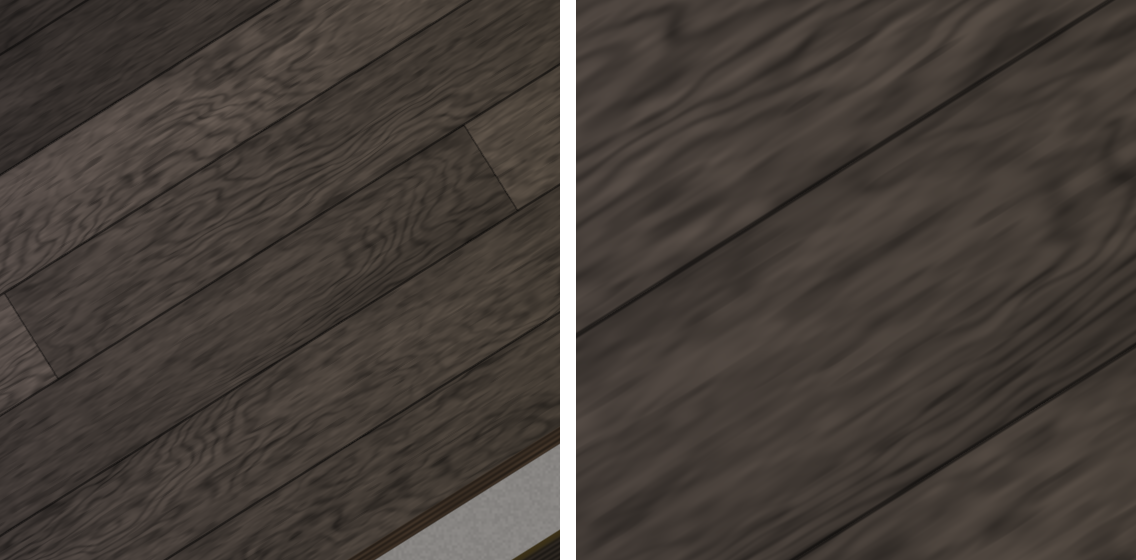
Left: the whole. Right: its middle third, enlarged.
A Shadertoy shader for this texture:

```glsl
// Dark oak floor planks laid diagonally, with a pale border strip in the lower right corner.

float hash(vec2 p) {
    vec3 q = fract(vec3(p.xyx) * 0.1031);
    q += dot(q, q.yzx + 33.33);
    return fract((q.x + q.y) * q.z);
}

float noise(vec2 p) {
    vec2 cell = floor(p), f = fract(p);
    f = f * f * (3.0 - 2.0 * f);
    return mix(mix(hash(cell), hash(cell + vec2(1, 0)), f.x),
               mix(hash(cell + vec2(0, 1)), hash(cell + vec2(1, 1)), f.x), f.y);
}

// Brightness factor of the wood; p.x runs along the plank, p.y across it.
float woodGrain(vec2 p, float seed) {
    vec2 s = vec2(seed * 7.31, seed * 3.77) + 50.0;

    // Growth rings: contours of stretched noise form arches and long loops.
    float rings = 11.0 * noise(p * vec2(2.4, 8.0) + s)
                + 2.6 * noise(p * vec2(7.0, 28.0) + s)
                + 0.8 * noise(p * vec2(28.0, 85.0) + s) + 22.0 * p.y;
    float ringLine = pow(0.5 + 0.5 * sin(6.2832 * rings), 2.0);
    float figure = smoothstep(0.2, 0.75, noise(p * vec2(3.0, 11.0) + s + 19.0));

    // Broad bands, streaks and fine fibres.
    float bands = noise(p * vec2(2.0, 18.0) + s + 7.0) - 0.5;
    float streaks = noise(p * vec2(13.0, 110.0) + s) - 0.5;
    float fibres = noise(p * vec2(55.0, 270.0) + s) - 0.5;
    float pores = smoothstep(0.62, 0.9, noise(p * vec2(24.0, 170.0) + s + 31.0));
    return 1.06 - ringLine * mix(0.07, 0.24, figure)
         + 0.17 * bands + 0.22 * streaks + 0.18 * fibres - 0.14 * pores;
}

void mainImage(out vec4 fragColor, in vec2 fragCoord) {
    vec2 uv = fragCoord / iResolution.xy;
    float px = 1.0 / iResolution.y;

    // Plank axes: u along the boards, v across them.
    float u = dot(uv, vec2(0.847, 0.532));
    float v = dot(uv, vec2(-0.532, 0.847));

    // Rows of boards, with end joints staggered from row to row.
    float rowWidth = v < 0.036 ? 0.193 : 0.182;
    float across = (v - 0.036) / rowWidth;
    float row = floor(across);
    float along = u - 1.115 + 0.855 * row;
    float plank = floor(along / 2.6);
    float seed = row * 2.7 + plank * 5.3;

    // Tone of each row, lighter on the short boards past the joints.
    float rowTones[8] = float[8](0.255, 0.255, 0.272, 0.242, 0.272, 0.315, 0.215, 0.205);
    float tone = rowTones[int(clamp(row + 3.0, 0.0, 7.0))];
    bool shortBoard = (row == 0.0 && plank == 0.0) || (row == 1.0 && plank == -1.0);
    tone += shortBoard ? 0.055 : 0.0;

    // Warmer stain to the right, with soft shade towards the corners.
    vec3 stain = mix(vec3(1.0, 0.89, 0.84), vec3(1.0, 0.885, 0.765), uv.x);
    float light = 1.06 - 0.30 * dot(uv - 0.5, uv - 0.5);
    vec3 color = tone * stain * light * woodGrain(vec2(u, v), seed);

    // Seams between rows and thin joints at board ends.
    float seamDist = abs(fract(across + 0.5) - 0.5) * rowWidth;
    float jointDist = abs(mod(along + 1.3, 2.6) - 1.3);
    float seam = 1.0 - smoothstep(0.0006, 0.0016 + px, seamDist);
    float joint = 1.0 - smoothstep(0.0003, 0.001 + px, jointDist);
    float bevel = 1.0 - smoothstep(0.0, 0.012, seamDist);
    color *= (1.0 - 0.10 * bevel) * (1.0 - 0.48 * seam) * (1.0 - 0.35 * joint);

    // Brown moulding along the floor edge, ribbed lengthwise.
    float ribs = 0.5 + 0.5 * sin(v * 760.0);
    vec3 moulding = vec3(0.215, 0.170, 0.130) * (0.72 + 0.35 * ribs)
                  * (0.88 + 0.24 * noise(vec2(u * 12.0, v * 240.0) + 90.0));
    color = mix(moulding, color, smoothstep(-0.330 - px, -0.330 + px, v));

    // Pale speckled strip.
    float speckle = noise(uv * 210.0) - 0.5;
    vec3 strip = vec3(0.53, 0.52, 0.51) * (1.0 + 0.09 * speckle);
    color = mix(strip, color, smoothstep(-0.356 - px, -0.356 + px, v));

    // Dark olive trim in the very corner, with a brighter rim.
    float rim = smoothstep(-0.502, -0.490, v);
    vec3 trim = mix(vec3(0.15, 0.13, 0.11) * (0.75 + 0.4 * ribs), vec3(0.23, 0.19, 0.09), rim);
    color = mix(trim, color, smoothstep(-0.486 - px, -0.486 + px, v));

    fragColor = vec4(color, 1.0);
}
```
